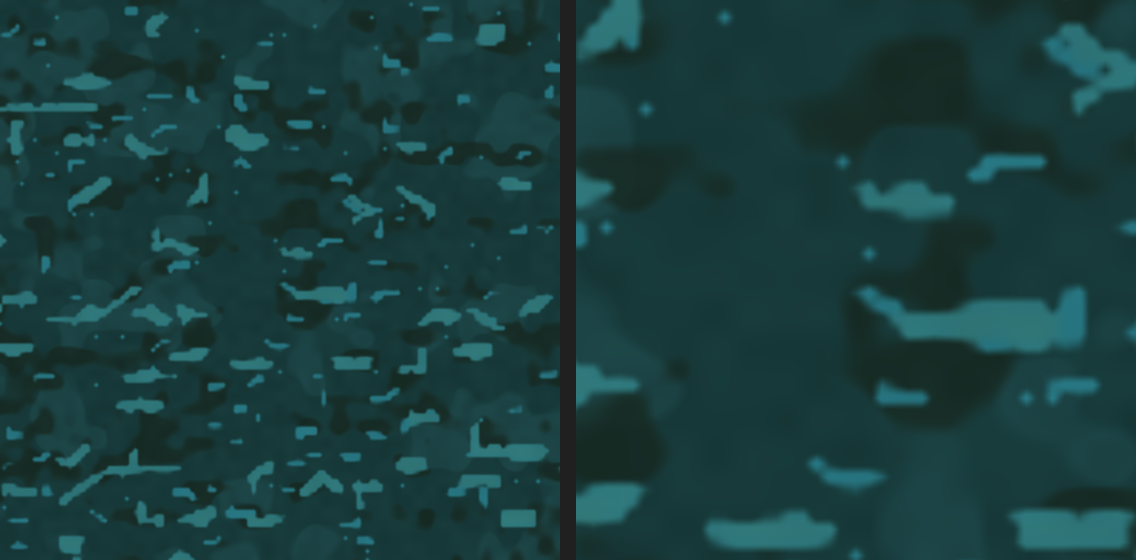
Left, the full canvas; right, a detail of the centre.
Reproduce this pattern procedurally as a WebGL 1 fragment shader.

```glsl
precision highp float;
// Ragged teal fragments scattered over a dark, mottled blue-green ground.
// Bent, tapered strokes are jittered on three grids and sampled on a coarse
// lattice; blending between lattice points gives soft, blocky outlines.

uniform vec2 u_resolution;

const float LATTICE = 128.0;

vec2 hash2(vec2 p) {
  vec3 q = fract(p.xyx * vec3(0.1031, 0.1030, 0.0973));
  q += dot(q, q.yzx + 33.33);
  return fract((q.xx + q.yz) * q.zy);
}

float noise(vec2 p) {
  vec2 i = floor(p), f = fract(p);
  f = f * f * (3.0 - 2.0 * f);
  float low = mix(hash2(i).x, hash2(i + vec2(1.0, 0.0)).x, f.x);
  float high = mix(hash2(i + vec2(0.0, 1.0)).x, hash2(i + 1.0).x, f.x);
  return mix(low, high, f.y);
}

// Arm from the origin to tip, its radius changing from r0 to r1.
float taperedArm(vec2 p, vec2 tip, float r0, float r1) {
  float t = clamp(dot(p, tip) / dot(tip, tip), 0.0, 1.0);
  return length(p - tip * t) - mix(r0, r1, t);
}

vec2 direction(float angle) {
  return vec2(1.2, 0.85) * vec2(cos(angle), sin(angle));
}

// Signed distance, in canvas units, to strokes scattered on a grid.
float strokes(vec2 p, float cells, float density, float thickness, float seed) {
  vec2 q = p * cells, home = floor(q);
  float d = 1.0;
  for (int y = -1; y <= 1; y++) {
    for (int x = -1; x <= 1; x++) {
      vec2 id = home + vec2(float(x), float(y));
      vec2 a = hash2(id + seed), b = hash2(id + seed + 17.3);
      vec2 c = hash2(id + seed + 41.7), e = hash2(id + seed + 73.1);
      if (a.x > density) continue;
      vec2 local = q - id - 0.5 - 0.6 * (b - 0.5);
      float r = thickness * mix(0.08, 0.17, c.x * c.x);
      // Directions are multiples of 45 degrees, with extra horizontals.
      float angle = a.y < 0.35 ? 0.0 : floor(c.y * 8.0) * 0.785;
      float bend = (floor(e.x * 5.0) - 2.0) * 0.785;
      vec2 tip = direction(angle) * mix(0.18, 0.42, e.y);
      vec2 tail = direction(angle + 3.142 + bend) * mix(0.15, 0.4, b.x);
      float shape = min(taperedArm(local, tip, r, r * mix(0.3, 1.1, b.y)),
                        taperedArm(local, tail, r, r * mix(0.3, 1.2, c.y)));
      // About a quarter of the pieces are plain bars.
      vec2 bar = abs(local) - vec2(0.34 * mix(0.5, 1.1, e.y), r);
      if (e.x > 0.76) shape = max(bar.x, bar.y);
      d = min(d, shape);
    }
  }
  return d / cells;
}

// Lattice sample: coverage, coverage by small blue pieces, closeness.
vec3 fragments(vec2 node) {
  vec2 p = node / LATTICE;
  float ragged = 0.010 * (noise(p * 60.0) - 0.5);
  float large = min(strokes(p, 10.0, 0.50, 1.0, 5.0),
                    strokes(p, 4.0, 0.25, 0.32, 131.0)) + ragged;
  float small = strokes(p, 20.0, 0.22, 0.95, 277.0) + 0.4 * ragged;
  float speck = step(0.9955, hash2(node + 611.0).y);
  float big = smoothstep(0.002, -0.002, large);
  float tiny = max(smoothstep(0.002, -0.002, small), 0.9 * speck);
  float rim = big * smoothstep(-0.012, 0.0, large) * 0.4;
  float near = smoothstep(0.024, 0.0, min(large, small));
  return vec3(max(big, tiny), max(tiny * (1.0 - big), rim), near);
}

vec3 ground(vec2 p, float near) {
  vec3 deep = vec3(0.090, 0.222, 0.222);
  vec3 lifted = vec3(0.112, 0.268, 0.275);
  vec3 shadow = vec3(0.088, 0.160, 0.132);

  // Rounded lighter patches, with a few faint upright bands.
  float patches = 0.62 * noise(p * 9.0 + 3.0) + 0.38 * noise(p * 23.0 + 11.0);
  float bands = noise(p * vec2(26.0, 5.0) + 57.0);
  float light = smoothstep(0.56, 0.64, patches + 0.12 * (bands - 0.5));

  // Shadows lie in flat strips and gather beside the fragments.
  float strips = 0.6 * noise(p * vec2(11.0, 25.0) + 83.0)
               + 0.4 * noise(p * 38.0 + 29.0);
  float dark = smoothstep(0.57, 0.76, strips + 0.10 * near);

  vec3 color = mix(deep, lifted, 0.9 * light);
  color = mix(color, shadow, 0.85 * dark);
  return color * (0.95 + 0.10 * noise(p * 48.0 + 7.0));
}

void main() {
  vec2 p = gl_FragCoord.xy / min(u_resolution.x, u_resolution.y);
  vec2 node = floor(p * LATTICE), f = fract(p * LATTICE);
  vec3 low = mix(fragments(node), fragments(node + vec2(1.0, 0.0)), f.x);
  vec3 high = mix(fragments(node + vec2(0.0, 1.0)), fragments(node + 1.0), f.x);
  vec3 mark = mix(low, high, f.y);

  vec3 teal = vec3(0.190, 0.462, 0.465);
  vec3 blue = vec3(0.150, 0.455, 0.500);
  vec3 piece = mix(teal, blue, clamp(mark.y / max(mark.x, 0.01), 0.0, 1.0));
  piece *= 0.96 + 0.08 * noise(p * 30.0 + 19.0);
  float cover = smoothstep(0.08, 0.92, mark.x);
  gl_FragColor = vec4(mix(ground(p, mark.z), piece, cover), 1.0);
}
```
